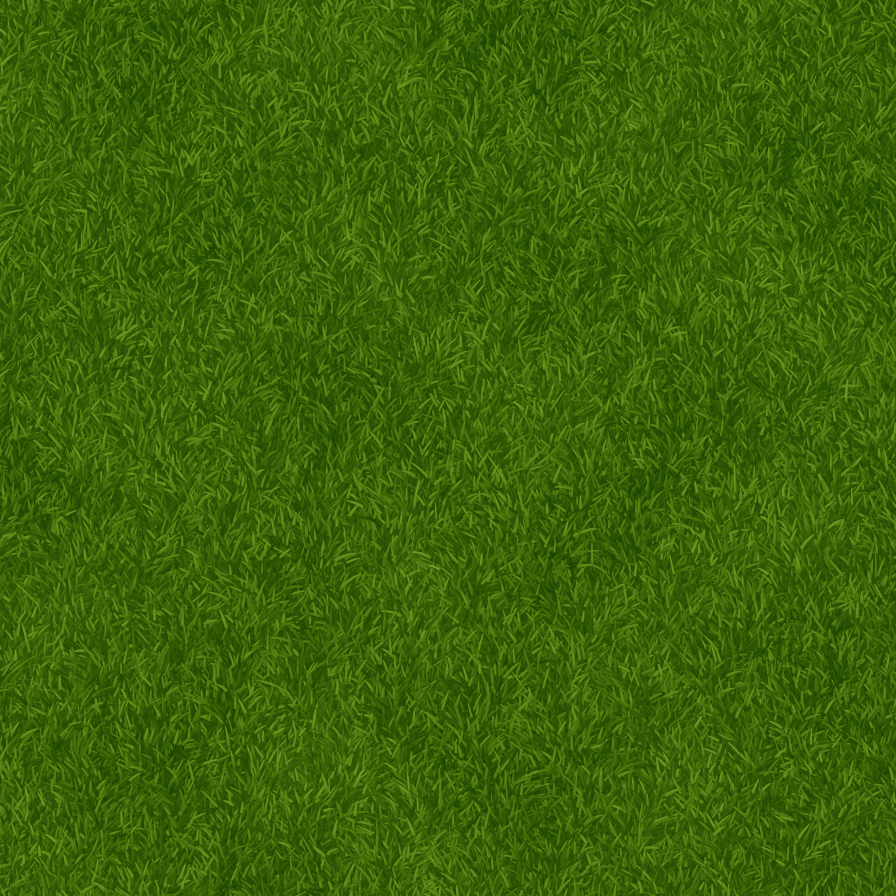
Give the GLSL for this texture, as a three.js fragment shader.

```glsl
// Dense lawn of fine, arching grass blades fanning out of soft tufts.

#define LAYERS 36
#define COARSE_CELLS 16.0
#define FINE_CELLS 48.0
#define BLADE_LENGTH 0.84
#define HALF_WIDTH 0.0016
#define EDGE 0.0008
#define MAX_LEAN 1.1
#define TUFTS 11.0
#define SHADOW 0.26
#define SHADE_GREEN vec3(0.115, 0.265, 0.008)
#define LIT_GREEN vec3(0.40, 0.57, 0.12)

varying vec2 vUv;

// Four random values for one cell of one layer
vec4 hash4(vec3 p) {
  vec4 q = fract(p.xyzx * vec4(0.1031, 0.1030, 0.0973, 0.1099));
  q += dot(q, q.wzxy + 33.33);
  return fract((q.xxyz + q.yzzw) * q.zywx);
}

// Sideways lean shared by neighbouring roots, from -1 to 1
float tuftLean(vec2 root) {
  vec2 p = root * TUFTS * 6.2832;
  float warp = 1.7 * sin(p.y * 0.53 + 1.3 * sin(p.x * 0.21));
  return 0.65 * sin(p.x + warp) + 0.35 * sin(p.x * 0.43 - p.y * 0.71 + 2.0);
}

// Broad, faint change of brightness over the lawn
float lawnDrift(vec2 p) {
  return 0.03 * sin(p.x * 17.0 + 2.0 * sin(p.y * 9.0))
       + 0.03 * sin(p.y * 23.0 + 2.0 * sin(p.x * 13.0));
}

// Paints one blade over the tone below it
float paintBlade(float tone, vec2 offset, vec2 root, float size, vec4 rnd) {
  float lean = 0.65 * tuftLean(root) + 1.5 * (rnd.z - 0.5);
  lean = clamp(lean, -MAX_LEAN, MAX_LEAN);
  vec2 dir = vec2(sin(lean), cos(lean));
  float blade = size * BLADE_LENGTH * mix(0.65, 1.0, rnd.x);

  // Position along the blade and across its parabolic spine
  float along = dot(offset, dir) / blade;
  if (along < 0.0 || along > 1.0) return tone;
  float bend = lean * 0.4 * rnd.y + 0.12 * (rnd.x - 0.5);
  float across = dot(offset, vec2(dir.y, -dir.x)) - bend * blade * along * along;
  across /= sqrt(1.0 + 4.0 * bend * bend * along * along);
  float dist = abs(across);

  // Tapered outline with faded root and tip
  float halfWidth = HALF_WIDTH * mix(0.7, 1.2, rnd.y) * (1.0 - 0.75 * along * along);
  float ends = smoothstep(0.0, 0.12, along) * (1.0 - smoothstep(0.86, 1.0, along));
  float cover = ends * (1.0 - smoothstep(halfWidth - EDGE, halfWidth + EDGE, dist));
  float shadow = ends * (1.0 - smoothstep(0.0, 3.0 * HALF_WIDTH, dist));

  // Brighter towards the tip and on the left flank
  float flank = clamp(-across / HALF_WIDTH, -1.0, 1.0);
  float bladeTone = 0.1 + 0.92 * rnd.w + 0.25 * (along - 0.4) + 0.13 * flank;
  return mix(tone * (1.0 - SHADOW * shadow), bladeTone, cover);
}

// One grid of blades; blades only rise, so roots lie in this row or the one below
float paintLayer(float tone, vec2 p, float layer) {
  float cells = mix(FINE_CELLS, COARSE_CELLS, fract(layer * 0.618));
  vec2 shift = layer * vec2(0.37, 0.61);
  vec2 grid = p * cells + shift;
  vec2 home = floor(grid);
  for (int row = 0; row < 2; row++) {
    for (int col = -1; col < 2; col++) {
      vec2 cell = home + vec2(float(col), -float(row));
      vec2 jitter = hash4(vec3(cell, layer + 57.0)).xy;
      vec4 rnd = hash4(vec3(cell, layer));
      vec2 offset = (grid - cell - jitter) / cells;
      tone = paintBlade(tone, offset, p - offset, 1.0 / cells, rnd);
    }
  }
  return tone;
}

void main() {
  // Dark thatch under the blades
  float tone = 0.25 + 0.08 * sin(vUv.x * 610.0 + 3.0 * sin(vUv.y * 240.0));

  for (int i = 0; i < LAYERS; i++) {
    tone = paintLayer(tone, vUv, float(i) + 1.0);
  }

  // Map tone to green; blue rises only in the lit parts
  tone = clamp(tone + lawnDrift(vUv), 0.0, 1.15);
  vec3 color = mix(SHADE_GREEN, LIT_GREEN, vec3(tone, tone, tone * tone));
  gl_FragColor = vec4(color, 1.0);
}
```
